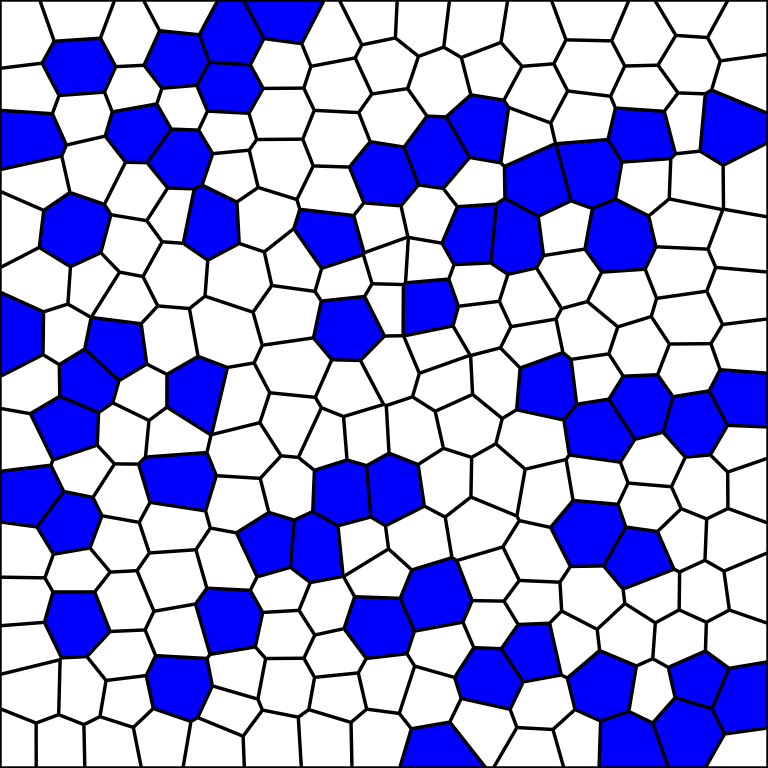
Reproduce this pattern procedurally as a three.js fragment shader.

```glsl
// Irregular honeycomb of white and blue power-diagram cells with thin black outlines.
varying vec2 vUv;

const float CELLS = 15.0;          // cells along each side
const float LINE_WIDTH = 0.0045;   // outline width, in canvas units
const float STAGGER = 0.25;        // half shift between neighbouring rows or columns
const float JITTER = 0.24;         // full range of random offset, in cells
const float DRIFT = 0.8;           // smooth warp of the lattice, in cells
const float PATCH_SCALE = 0.23;    // frequency of warp and orientation patches
const float BLUE_WEIGHT = 0.12;    // how far blue cells push into white ones
const vec3 WHITE = vec3(1.0);
const vec3 BLUE = vec3(0.0, 0.0, 1.0);
const vec3 BLACK = vec3(0.0);

vec2 hash2(vec2 p) {
  vec3 q = fract(p.xyx * vec3(0.1031, 0.1030, 0.0973));
  q += dot(q, q.yzx + 33.33);
  return fract((q.xx + q.yz) * q.zy);
}

float cornerGradient(vec2 corner, vec2 offset) {
  float angle = 6.2832 * hash2(corner + 53.0).x;
  return dot(vec2(cos(angle), sin(angle)), offset);
}

float gradientNoise(vec2 p) {
  vec2 i = floor(p), f = p - i;
  vec2 u = f * f * f * (f * (f * 6.0 - 15.0) + 10.0);
  vec2 e = vec2(1.0, 0.0);
  return mix(mix(cornerGradient(i, f), cornerGradient(i + e, f - e), u.x),
             mix(cornerGradient(i + e.yx, f - e.yx),
                 cornerGradient(i + 1.0, f - 1.0), u.x), u.y);
}

// Each 3x3 block holds one to four blue cells, in shuffled positions
float isBlue(vec2 cell) {
  vec2 block = floor(cell / 3.0);
  vec2 inner = cell - 3.0 * block;
  vec2 h = hash2(block + 17.0);
  float stride = h.x < 0.5 ? 2.0 : 4.0;
  float rank = mod((inner.x + 3.0 * inner.y) * stride + floor(9.0 * h.y), 9.0);
  float count = floor(1.0 + 0.8 * mod(block.x + 2.0 * block.y, 5.0));
  return step(rank + 0.5, count);
}

// Site position (xy) and blue flag (z); sites beyond the frame are reflections
vec3 cellSite(vec2 index) {
  vec2 below = step(index, vec2(-0.5));
  vec2 above = step(vec2(CELLS - 0.5), index);
  vec2 cell = mix(mix(index, -1.0 - index, below), 2.0 * CELLS - 1.0 - index, above);

  // Patches switch between staggered rows and staggered columns
  vec2 parity = 2.0 * mod(cell.yx, 2.0) - 1.0;
  float turn = smoothstep(-0.12, 0.12, gradientNoise(cell * PATCH_SCALE + 3.7));
  vec2 site = cell + 0.5 + STAGGER * parity * vec2(1.0 - turn, turn);
  site += JITTER * (hash2(cell + 5.0) - 0.5);

  // The warp fades out at the frame
  vec2 toFrame = min(cell, CELLS - 1.0 - cell);
  float fade = smoothstep(0.0, 2.5, min(toFrame.x, toFrame.y));
  site += DRIFT * fade * vec2(gradientNoise(cell * PATCH_SCALE + 11.3),
                              gradientNoise(cell * PATCH_SCALE + 27.6));

  site = mix(mix(site, -site, below), 2.0 * CELLS - site, above);
  return vec3(site, isBlue(cell));
}

float powerDistance(vec2 p, vec3 site) {
  vec2 d = p - site.xy;
  return dot(d, d) - BLUE_WEIGHT * site.z;
}

void main() {
  vec2 p = vUv * CELLS;
  vec2 base = min(floor(p), CELLS - 1.0);

  // Find the owning cell
  vec3 sites[25];
  vec3 owner = vec3(0.0);
  float nearest = 1e5;
  for (int k = 0; k < 25; k++) {
    float row = floor((float(k) + 0.5) / 5.0);
    vec2 offset = vec2(float(k) - 5.0 * row, row) - 2.0;
    sites[k] = cellSite(base + offset);
    float d = powerDistance(p, sites[k]);
    if (d < nearest) {
      nearest = d;
      owner = sites[k];
    }
  }

  // Distance to the closest straight border of that cell
  float border = 1e5;
  for (int k = 0; k < 25; k++) {
    float gap = distance(sites[k].xy, owner.xy);
    if (gap > 0.001) {
      border = min(border, 0.5 * (powerDistance(p, sites[k]) - nearest) / gap);
    }
  }

  // Fill and antialiased outline
  float pixel = max(fwidth(vUv.x), 1e-5);
  float fill = clamp((border / CELLS - 0.5 * LINE_WIDTH) / pixel + 0.5, 0.0, 1.0);
  gl_FragColor = vec4(mix(BLACK, mix(WHITE, BLUE, owner.z), fill), 1.0);
}
```
